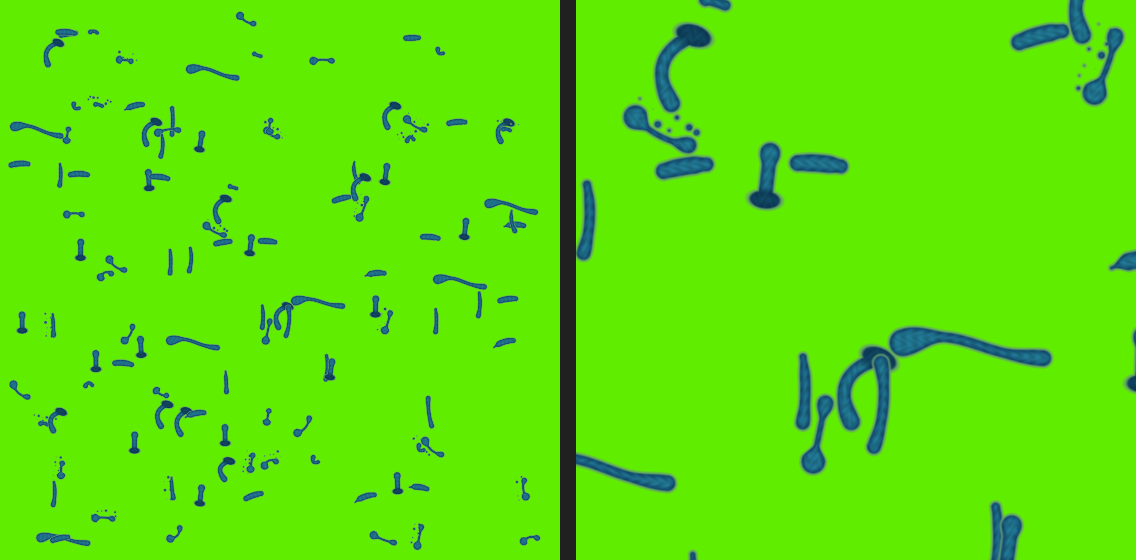
Left: the whole. Right: its middle third, enlarged.
This texture is drawn by a three.js fragment shader. Its source:

```glsl
// Scattered blue worms, dumbbells, nails and hooks on a flat lime ground.
varying vec2 vUv;

float hash(float n) {
  return fract(sin(n * 12.9898) * 43758.5);
}

// Distance to a curved tube whose radius varies from start to middle to end.
float tube(vec2 p, float halfLen, float bend, float wave, vec3 radii) {
  float t = clamp(p.x / halfLen, -1.0, 1.0);
  for (int k = 0; k < 2; k++) {
    float y = bend * (0.5 - t * t) + wave * sin(3.0 * t);
    float slope = (3.0 * wave * cos(3.0 * t) - 2.0 * bend * t) / halfLen;
    float along = p.x - t * halfLen + slope * (p.y - y);
    t = clamp(t + along / (halfLen * (1.0 + slope * slope)), -1.0, 1.0);
  }
  vec2 spine = vec2(t * halfLen, bend * (0.5 - t * t) + wave * sin(3.0 * t));
  float radius = mix(radii.y, radii.x, smoothstep(0.4, 0.95, -t));
  radius = mix(radius, radii.z, smoothstep(0.4, 0.95, t));
  return length(p - spine) - radius;
}

float ellipse(vec2 p, vec2 radii) {
  return (length(p / radii) - 1.0) * min(radii.x, radii.y);
}

// Small round crumbs, one per cell, in a strip beside a grain.
float crumbs(vec2 p, float seed) {
  vec2 cell = floor(p / 0.008);
  if (abs(cell.x + 0.5) > 3.0 || abs(cell.y - 0.5) > 1.0) return 1.0;
  float id = seed + cell.x * 7.3 + cell.y * 17.9;
  vec2 jitter = 0.003 * (vec2(hash(id), hash(id + 5.0)) - 0.5);
  vec2 q = (fract(p / 0.008) - 0.5) * 0.008 - jitter;
  return length(q) - 0.0036 * hash(id + 9.0) + 0.001;
}

void main() {
  vec3 lime = vec3(0.38, 0.93, 0.0);
  vec3 fringe = vec3(0.40, 0.62, 0.45);
  vec3 rim = vec3(0.07, 0.29, 0.44);
  vec3 core = vec3(0.12, 0.44, 0.54);
  vec3 shadow = vec3(0.03, 0.17, 0.27);
  vec3 color = lime;

  for (int i = 0; i < 114; i++) {
    float seed = float(i) + 1.0;
    vec2 centre = mix(vec2(0.035), vec2(0.965), vec2(hash(seed), hash(seed + 211.0)));
    vec2 p = vUv - centre;
    if (dot(p, p) > 0.0064) continue;

    float kind = hash(seed + 431.0);
    float size = hash(seed + 617.0);
    float turn = hash(seed + 839.0) - 0.5;

    // Dumbbell by default, lying or standing
    float angle = turn * 1.1 - 0.2 + 1.57 * step(0.6, size);
    float halfLen = mix(0.009, 0.02, hash(seed + 71.0));
    float bend = 0.012 * turn;
    float wave = 0.0;
    vec3 radii = vec3(0.0075, 0.0021, 0.0052);
    vec2 capSize = vec2(0.0);
    float capSide = 1.0;

    if (kind < 0.08) {            // long worm
      angle = -0.14 + 0.1 * turn;
      halfLen = 0.042;
      bend = 0.004;
      wave = -0.003;
      radii = vec3(0.0085, 0.0034, 0.0052);
    } else if (kind < 0.26) {     // bar or leaf
      angle = 0.12 + 0.5 * turn;
      halfLen = mix(0.011, 0.02, size);
      bend = 0.004 * size;
      radii = vec3(mix(0.0052, 0.0015, step(0.5, size)), 0.0056, 0.0046);
    } else if (kind < 0.38) {     // nail standing on its dark foot
      angle = 1.52 + 0.25 * turn;
      halfLen = 0.014;
      bend = 0.0;
      radii = vec3(0.005, 0.0046, 0.0064);
      capSize = vec2(0.0058, 0.01);
      capSide = -1.0;
    } else if (kind < 0.5) {      // hook under a dark cap
      angle = 1.22 + 0.25 * turn;
      halfLen = mix(0.016, 0.022, size);
      bend = 0.012;
      radii = vec3(0.0056, 0.0044, 0.0046);
      capSize = vec2(0.0068, 0.0115);
    } else if (kind < 0.63) {     // slender upright rod
      angle = 1.62 + 0.3 * turn;
      halfLen = mix(0.018, 0.026, size);
      bend = 0.008 * turn;
      radii = vec3(0.0046, 0.0036, 0.002 + 0.003 * size);
    } else if (kind < 0.73) {     // pebble
      angle = -0.3 + turn;
      halfLen = 0.006;
      radii = vec3(0.0046, 0.0034, 0.0036);
    }

    float c = cos(angle), s = sin(angle);
    p = vec2(c * p.x + s * p.y, c * p.y - s * p.x);
    float d = tube(p, halfLen, bend, wave, radii);

    float dark = 0.0;
    if (capSize.x > 0.0) {
      float cap = ellipse(p - vec2(capSide * halfLen, -0.5 * bend), capSize);
      d = min(d, cap);
      dark = 1.0 - smoothstep(-0.003, 0.004, cap);
    }
    if (kind > 0.5 && hash(seed + 953.0) > 0.72) d = min(d, crumbs(p, seed));

    // Rounded shading with faint mottling, then a thin pale edge
    float mottle = sin(p.x * 900.0 + 2.0 * sin(p.y * 640.0)) * sin(p.y * 780.0 + seed);
    vec3 body = mix(rim, core, smoothstep(0.0005, 0.0042, -d));
    body = mix(body, shadow, 0.65 * dark) * (1.0 + 0.1 * mottle);
    color = mix(color, fringe, 0.8 * (1.0 - smoothstep(0.0, 0.0016, d)));
    color = mix(color, body, 1.0 - smoothstep(-0.0013, 0.0003, d));
  }
  gl_FragColor = vec4(color, 1.0);
}
```
